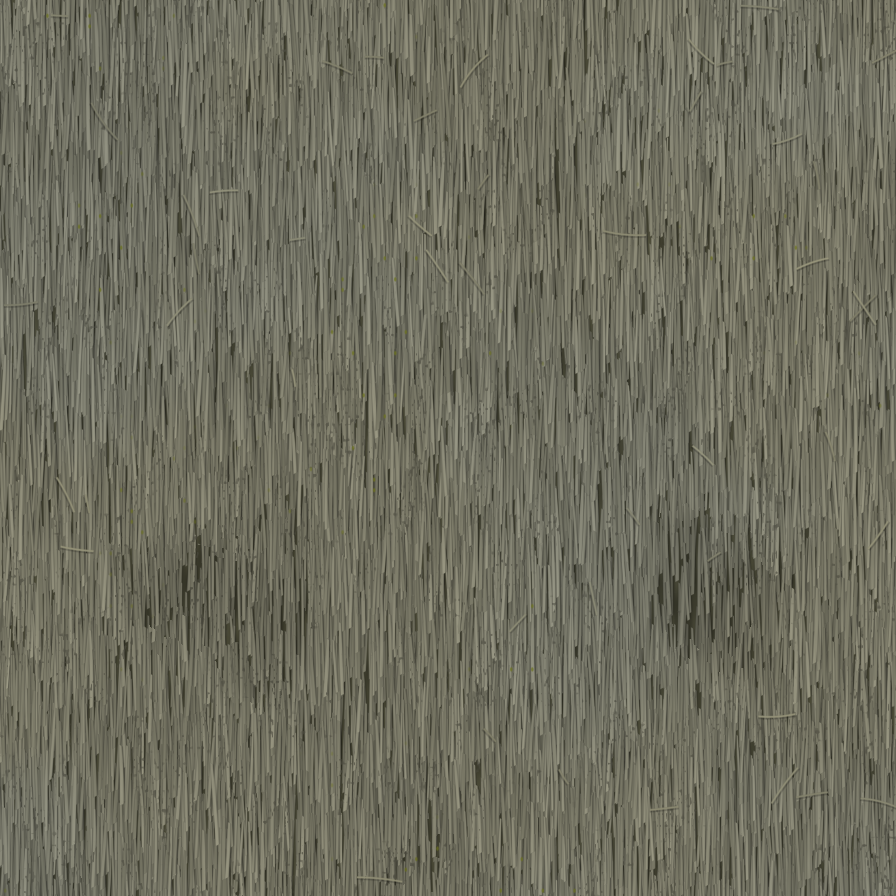
Reproduce this texture procedurally as a three.js fragment shader.

```glsl
varying vec2 vUv;

const vec3 GAP_COLOR = vec3(0.265, 0.262, 0.195);
const vec3 STRAW_DARK = vec3(0.447, 0.442, 0.374);
const vec3 STRAW_LIGHT = vec3(0.568, 0.560, 0.482);
const vec3 STRAY_COLOR = vec3(0.57, 0.56, 0.46);
const vec3 CRUMB_COLOR = vec3(0.30, 0.295, 0.25);
const vec3 MOSS_COLOR = vec3(0.42, 0.44, 0.13);
const vec3 COOL_TINT = vec3(0.985, 1.0, 1.035);

const int LAYERS = 9;
const int STRAYS = 46;
const vec2 CELL = vec2(0.0072, 0.1);  // one straw per cell and layer
const float HALF_WIDTH = 0.0019;
const float MAX_LEAN = 0.09;
const float MAX_BEND = 0.9;
const float SOFT = 0.0010;            // edge smoothing
const float SHADOW = 0.17;
const float DEPTH_SHADE = 0.85;       // brightness of the deepest layer
const float COVERAGE = 0.90;
const float MOSS_GRID = 85.0;

float hash(vec2 p) {
  return fract(sin(dot(p, vec2(12.9898, 78.233))) * 43758.5453);
}

float noise(vec2 p) {
  vec2 i = floor(p);
  vec2 f = fract(p);
  f = f * f * (3.0 - 2.0 * f);
  return mix(mix(hash(i), hash(i + vec2(1.0, 0.0)), f.x),
             mix(hash(i + vec2(0.0, 1.0)), hash(i + vec2(1.0, 1.0)), f.x), f.y);
}

float fbm(vec2 p) {
  return 0.55 * noise(p) + 0.3 * noise(p * 2.1 + 7.3) + 0.15 * noise(p * 4.3 + 19.1);
}

float inside(float edge, float d) {
  return 1.0 - smoothstep(edge - SOFT, edge + SOFT, d);
}

// Paints the straw of one column over the colour so far
vec3 paintStraw(vec3 color, vec2 p, float column, float layer, float wear) {
  vec2 seed = vec2(column, layer * 17.0);
  float y = p.y / CELL.y + hash(seed + 0.37) * 5.0;
  float row = floor(y);
  seed += vec2(row * 3.71, row * 1.93);
  if (hash(seed + 1.1) > COVERAGE - 0.4 * wear) return color;

  float along = (y - row - 0.5) * CELL.y;
  float lean = (hash(seed + 2.3) + hash(seed + 3.1) - 1.0) * MAX_LEAN;
  float bend = (hash(seed + 8.3) - 0.5) * MAX_BEND;
  float center = (column + 0.5 + (hash(seed + 4.7) - 0.5) * 0.9) * CELL.x;
  float across = p.x - center - lean * along - bend * along * along;
  float halfLength = CELL.y * mix(0.25, 0.48, hash(seed + 6.1));
  float width = HALF_WIDTH * mix(0.6, 1.15, hash(seed + 5.9));
  width *= 1.0 - 0.3 * smoothstep(0.2, 1.0, along / halfLength);

  float span = inside(halfLength, abs(along) + 0.5 * across);
  float shade = 1.0 - smoothstep(width * 0.7, width * 2.2, abs(across - 0.0005));
  color *= 1.0 - SHADOW * shade * span;

  float tone = hash(seed + 7.7);
  float fiber = noise(vec2(across * 900.0 + tone * 50.0, along * 60.0)) - 0.5;
  vec3 straw = mix(STRAW_DARK, STRAW_LIGHT, clamp(tone + 0.3 * fiber, 0.0, 1.0));
  float rounding = across / width;
  straw *= 1.0 - 0.07 * min(rounding * rounding, 1.5);
  straw *= 1.0 - 0.035 * along / halfLength;
  straw *= mix(DEPTH_SHADE, 1.0, layer / float(LAYERS - 1));
  return mix(color, straw, span * inside(width, abs(across)));
}

// Loose straw lying across the others
vec3 paintStray(vec3 color, vec2 p, float id) {
  vec2 center = vec2(hash(vec2(id, 3.1)), hash(vec2(id, 8.7)));
  float angle = (hash(vec2(id, 5.3)) - 0.5) * 2.6 - 0.15;
  vec2 dir = vec2(cos(angle), sin(angle));
  vec2 q = p - center;
  float along = dot(q, dir);
  float halfLength = mix(0.008, 0.026, hash(vec2(id, 9.9)));
  float across = dot(q, vec2(-dir.y, dir.x)) + 9.0 * along * along * (hash(vec2(id, 1.7)) - 0.5);
  float span = inside(halfLength, abs(along));
  color *= 1.0 - 0.2 * span * (1.0 - smoothstep(0.001, 0.003, abs(across + 0.001)));
  vec3 stray = STRAY_COLOR * mix(0.86, 1.04, hash(vec2(id, 2.9)));
  return mix(color, stray, 0.9 * span * inside(0.0011, abs(across)));
}

void main() {
  vec2 p = vUv;
  float wear = smoothstep(0.57, 0.8, fbm(p * vec2(5.5, 4.0) + 3.7));

  // Thatch, from the deepest layer to the top
  vec3 color = GAP_COLOR * mix(0.8, 1.15, noise(p * vec2(200.0, 40.0)));
  for (int i = 0; i < LAYERS; i++) {
    float layer = float(i);
    vec2 q = p + vec2(hash(vec2(layer, 4.2)) * CELL.x + 1.0, 1.0);
    float column = floor(q.x / CELL.x);
    for (int k = -1; k <= 1; k++) {
      color = paintStraw(color, q, column + float(k), layer, wear);
    }
  }

  // Dark crumbs caught between the straws
  float crumbs = smoothstep(0.7, 0.95, noise(p * vec2(480.0, 230.0)));
  crumbs *= smoothstep(0.52, 0.75, noise(p * vec2(60.0, 22.0) + 11.0));
  color = mix(color, CRUMB_COLOR, 0.7 * crumbs);

  for (int i = 0; i < STRAYS; i++) color = paintStray(color, p, float(i) + 1.0);

  // Sparse moss specks in clusters
  vec2 mossCell = floor(p * MOSS_GRID);
  vec2 mossPos = (fract(p * MOSS_GRID) - 0.5) / MOSS_GRID;
  float cluster = smoothstep(0.65, 0.85, noise(p * 7.0 + 31.0));
  float moss = step(0.94, hash(mossCell + 0.5)) * cluster;
  color = mix(color, MOSS_COLOR, 0.75 * moss * inside(0.0018, length(mossPos * vec2(1.3, 0.8))));

  // Weathering: broad light, dark and cool patches
  color *= mix(0.98, 1.06, fbm(p * vec2(7.0, 3.5) + 23.0)) * (1.0 - 0.10 * wear);
  color *= mix(vec3(1.0), COOL_TINT, smoothstep(0.45, 0.75, fbm(p * 3.0 + 41.0)));
  gl_FragColor = vec4(color, 1.0);
}
```
